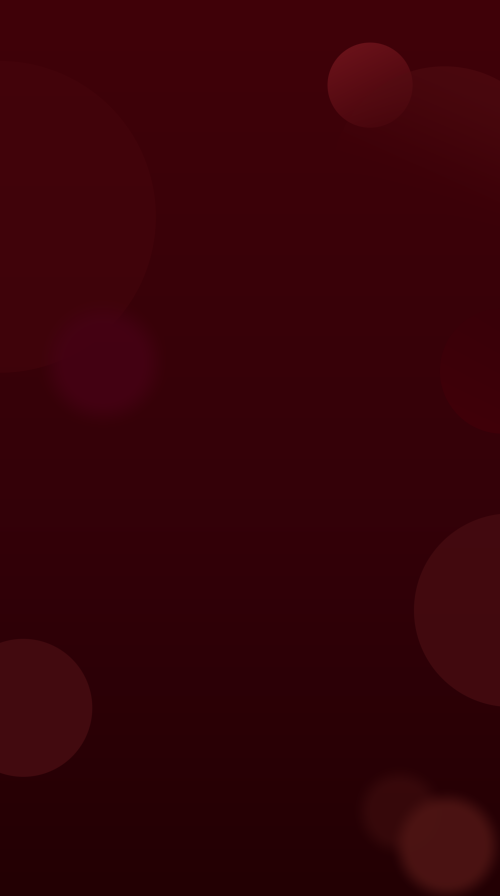
This background is drawn by a Shadertoy shader. Its source:

```glsl
// Backdrop, from bottom to top
const vec3 BACK_LOW  = vec3(0.135, 0.000, 0.012);
const vec3 BACK_MID  = vec3(0.200, 0.002, 0.030);
const vec3 BACK_HIGH = vec3(0.250, 0.002, 0.030);
const float MID_HEIGHT = 0.42;

// Disc colours
const vec3 WINE   = vec3(0.270, 0.020, 0.045);
const vec3 ROSE   = vec3(0.440, 0.080, 0.110);
const vec3 DUSK   = vec3(0.320, 0.050, 0.070);
const vec3 PLUM   = vec3(0.270, 0.005, 0.075);
const vec3 CRIMSON = vec3(0.270, 0.000, 0.030);
const vec3 MAROON = vec3(0.265, 0.040, 0.060);
const vec3 EMBER  = vec3(0.305, 0.080, 0.075);

// Edge softness in canvas heights
const float SOFT = 0.012;
const float HAZY = 0.017;

// Coverage of a disc; blur widens the edge beyond one pixel
float disc(vec2 p, vec2 center, float radius, float blur) {
    float edge = max(blur, 0.75 / iResolution.y);
    return 1.0 - smoothstep(-edge, edge, length(p - center) - radius);
}

// Ramp from 0 to 1 across a disc along a direction
float ramp(vec2 p, vec2 center, float radius, vec2 direction) {
    float along = dot(p - center, normalize(direction)) / radius;
    return clamp(0.5 + 0.5 * along, 0.0, 1.0);
}

vec3 backdrop(float height) {
    vec3 lower = mix(BACK_LOW, BACK_MID, clamp(height / MID_HEIGHT, 0.0, 1.0));
    float upper = clamp((height - MID_HEIGHT) / (1.0 - MID_HEIGHT), 0.0, 1.0);
    return mix(lower, BACK_HIGH, upper);
}

void mainImage(out vec4 fragColor, in vec2 fragCoord) {
    // Height runs 0..1; x shares the same unit
    vec2 p = fragCoord / iResolution.y;
    float right = iResolution.x / iResolution.y;
    vec3 color = backdrop(p.y);

    // Large faint disc on the left
    color = mix(color, WINE, 0.55 * disc(p, vec2(0.0, 0.758), 0.174, 0.0));

    // Small bright disc, lit from the upper left
    vec2 roseAt = vec2(right - 0.145, 0.905);
    float roseFade = mix(0.18, 0.85, ramp(p, roseAt, 0.048, vec2(-0.5, 1.0)));
    color = mix(color, ROSE, roseFade * disc(p, roseAt, 0.0475, 0.0));

    // Wide disc in the upper right, dissolving downward
    vec2 duskAt = vec2(right - 0.062, 0.800);
    float duskFade = 0.55 * smoothstep(0.35, 1.0, ramp(p, duskAt, 0.126, vec2(0.45, 1.0)));
    color = mix(color, DUSK, duskFade * disc(p, duskAt, 0.126, 0.0));

    // Blurred plum glow
    color = mix(color, PLUM, 0.90 * disc(p, vec2(0.115, 0.595), 0.058, HAZY));

    // Faint crimson disc at the right edge
    vec2 crimsonAt = vec2(right + 0.003, 0.586);
    float crimsonFade = 0.65 * ramp(p, crimsonAt, 0.070, vec2(-0.4, -1.0));
    color = mix(color, CRIMSON, crimsonFade * disc(p, crimsonAt, 0.070, 0.0));

    // Clear maroon discs on both sides
    color = mix(color, MAROON, 0.90 * disc(p, vec2(right + 0.012, 0.319), 0.108, 0.0));
    color = mix(color, MAROON, 0.95 * disc(p, vec2(0.026, 0.210), 0.077, 0.0));

    // Overlapping ember glows in the lower right corner
    color = mix(color, EMBER, 0.40 * disc(p, vec2(right - 0.112, 0.094), 0.041, SOFT));
    color = mix(color, EMBER, 0.90 * disc(p, vec2(right - 0.059, 0.056), 0.053, SOFT));

    fragColor = vec4(color, 1.0);
}
```
